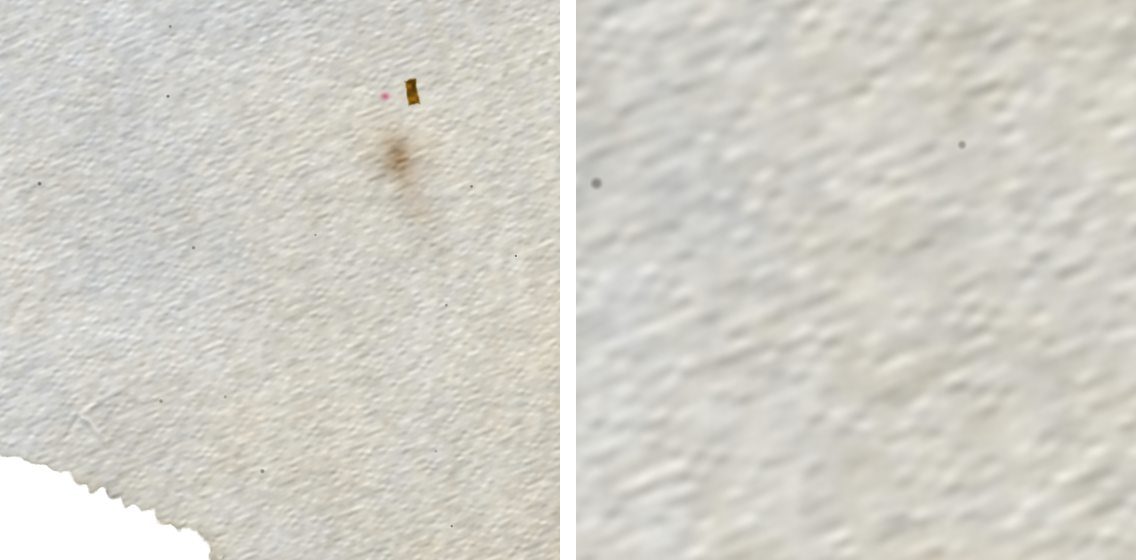
Left, the full canvas; right, a detail of the centre.
Reproduce this texture procedurally as a WebGL 2 fragment shader.

```glsl
#version 300 es
precision highp float;
// Aged, fibrous paper with a torn lower-left corner, folds, specks and a stain.
// Embossed anisotropic value noise gives the fibre relief; slow noise mottles
// the tone and tint; distance functions shape the tear, folds and marks.

#define PAPER vec3(0.813, 0.806, 0.776)
#define BACKDROP vec3(1.0)
#define STAIN vec3(0.60, 0.49, 0.36)
#define RELIEF 0.105
#define MOTTLE 0.13
#define TINT 0.06
#define FIBRE_SCALE vec2(82.0, 150.0)
#define FIBRE_ANGLE 0.38
#define TEAR_ROUGHNESS 0.016
#define SPECK_CELLS 8.0
#define SPECK_SHARE 0.17

uniform vec2 u_resolution;
out vec4 fragColor;

float hash(vec2 p) {
    vec3 q = fract(vec3(p.xyx) * 0.1031);
    q += dot(q, q.yzx + 33.33);
    return fract((q.x + q.y) * q.z);
}

float noise(vec2 p) {
    vec2 i = floor(p), f = fract(p);
    f = f * f * (3.0 - 2.0 * f);
    return mix(mix(hash(i), hash(i + vec2(1, 0)), f.x),
               mix(hash(i + vec2(0, 1)), hash(i + vec2(1, 1)), f.x), f.y);
}

// Fractal noise centred on zero
float fbm(vec2 p) {
    float sum = 0.0, amp = 0.5;
    for (int i = 0; i < 4; i++) {
        sum += amp * (noise(p) - 0.5);
        p = mat2(0.8, 0.6, -0.6, 0.8) * p * 2.03 + 17.3;
        amp *= 0.5;
    }
    return sum;
}

mat2 rotation(float a) {
    return mat2(cos(a), -sin(a), sin(a), cos(a));
}

float fibreHeight(vec2 p) {
    vec2 q = rotation(-FIBRE_ANGLE) * p;
    q = rotation(2.0 * FIBRE_ANGLE) * q + 0.006 * fbm(p * 40.0);
    return noise(q * FIBRE_SCALE + 40.0) + 0.7 * noise(q * FIBRE_SCALE * 0.5 + 9.0);
}

// Signed distance to the torn edge, positive inside the paper
float tearDistance(vec2 p) {
    vec2 normal = normalize(vec2(0.42, 1.0));
    vec2 q = p - vec2(0.0, 0.197);
    float along = dot(q, vec2(normal.y, -normal.x));
    float teeth = abs(fract(along * 23.0 + 2.5 * noise(vec2(along * 14.0, 3.0))) - 0.5);
    float rough = TEAR_ROUGHNESS * (teeth - 0.25 + 2.0 * fbm(p * 32.0));
    return max(dot(q, normal), p.x - 0.388) + rough;
}

// Light and shadow of folds fanning out from one point
float folds(vec2 p) {
    float shade = 0.0;
    vec2 q = p - vec2(0.145, 0.262) + 0.022 * fbm(p * 28.0);
    for (int i = 0; i < 3; i++) {
        float k = float(i);
        vec2 r = rotation(0.55 - 1.35 * k) * q;
        float t = r.x / (0.17 - 0.04 * k);
        float s = r.y / 0.0055;
        float taper = smoothstep(-0.1, 0.1, t) * (1.0 - smoothstep(0.1, 1.0, t));
        shade += s * exp(-s * s) * taper * (0.6 + 0.8 * noise(p * 45.0));
    }
    return shade;
}

// Sparse dark flecks, one at most per grid cell
float specks(vec2 p) {
    vec2 cell = floor(p * SPECK_CELLS);
    vec2 centre = 0.2 + 0.6 * vec2(hash(cell + 11.0), hash(cell + 47.0));
    float d = length(p * SPECK_CELLS - cell - centre) / SPECK_CELLS;
    float radius = mix(0.003, 0.006, hash(cell + 5.0));
    float present = step(hash(cell + 71.0), SPECK_SHARE);
    return present * (1.0 - smoothstep(0.2, 1.0, d / radius)) * mix(0.25, 0.75, hash(cell + 23.0));
}

float blob(vec2 p, vec2 centre, vec2 size) {
    vec2 q = (p - centre) / size;
    return exp(-dot(q, q));
}

void main() {
    vec2 p = gl_FragCoord.xy / u_resolution;
    float pixel = 1.0 / min(u_resolution.x, u_resolution.y);

    // Fibre relief lit from the upper left, with soft mottling
    vec2 toLight = vec2(-0.0012, 0.0026);
    float light = RELIEF * (fibreHeight(p - toLight) - fibreHeight(p + toLight));
    light += MOTTLE * (0.6 * fbm(p * 5.0) + 0.8 * fbm(p * 42.0 + 8.0));
    light += 0.018 * (noise(p * vec2(75.0, 4.0)) - 0.5) + 0.02 * (p.y - 0.5);
    light += 0.17 * folds(p);

    // Warm and cool drift
    float warmth = 0.5 * (p.x - 0.5) - 0.25 * (p.y - 0.5);
    warmth += 0.9 * fbm(p * 4.0 + 31.0) + 0.7 * fbm(p * 36.0 + 60.0);
    vec3 color = PAPER + light + TINT * warmth * vec3(0.5, 0.0, -1.0);

    // Soft stain with a fading trail, and flecks
    float stain = 0.5 * blob(p, vec2(0.703, 0.722), vec2(0.022, 0.03));
    stain += 0.28 * blob(p, vec2(0.703, 0.722), vec2(0.06, 0.05));
    stain += 0.22 * blob(rotation(0.4) * (p - vec2(0.75, 0.62)), vec2(0.0), vec2(0.03, 0.07));
    color = mix(color, STAIN + light, clamp(stain * (1.0 + 2.0 * fbm(p * 22.0)), 0.0, 1.0));
    color = mix(color, vec3(0.25, 0.23, 0.20), specks(p));

    // Pink smudge and small brown chip
    color = mix(color, vec3(0.75, 0.30, 0.47), 0.75 * blob(p, vec2(0.688, 0.828), vec2(0.007, 0.006)));
    vec2 chip = abs(rotation(0.17) * (p - vec2(0.736, 0.835))) - vec2(0.009, 0.021);
    float chipDistance = max(chip.x, chip.y) + 0.006 * fbm(p * 90.0);
    vec3 chipColor = vec3(0.46, 0.32, 0.06) * (0.65 + 0.7 * noise(p * 130.0));
    color = mix(color, chipColor, 1.0 - smoothstep(-0.002, 0.002 + pixel, chipDistance));

    // Torn edge with a shaded, slightly yellow rim
    float tear = tearDistance(p);
    float rim = exp(-max(tear, 0.0) / 0.007) * (0.4 + noise(p * 50.0));
    color -= rim * vec3(0.10, 0.11, 0.14);
    color = mix(BACKDROP, color, smoothstep(-0.0015 - pixel, 0.0015 + pixel, tear));
    fragColor = vec4(clamp(color, 0.0, 1.0), 1.0);
}
```
